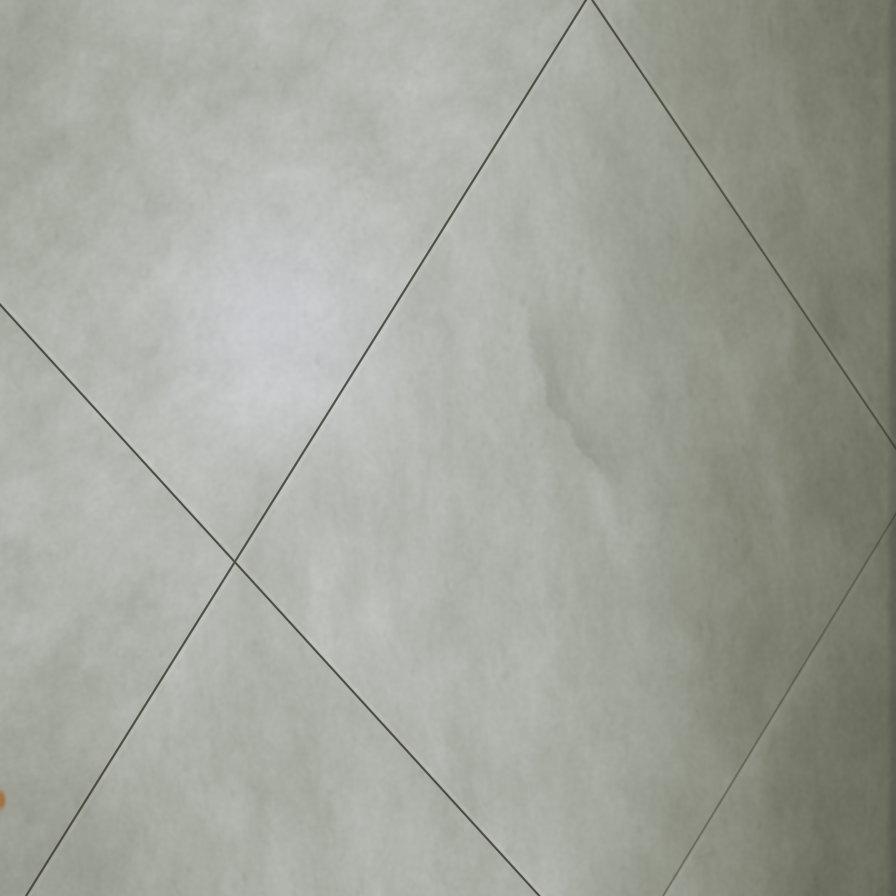
This texture is drawn by a WebGL 2 fragment shader. Its source:

```glsl
#version 300 es
precision highp float;
// Large stone floor tiles seen at a slant: a projective grid gives the diamond
// joints, warped gradient noise gives each tile its own clouds and streaks,
// and a soft lamp reflection with a falloff to the right lights the floor.
uniform vec2 u_resolution;
out vec4 outColor;

vec2 hashGradient(vec2 cell) {
    vec2 q = vec2(dot(cell, vec2(127.1, 311.7)), dot(cell, vec2(269.5, 183.3)));
    return 2.0 * fract(sin(q) * 43758.55) - 1.0;
}

float gradientNoise(vec2 p) {
    vec2 i = floor(p), f = fract(p);
    vec2 s = f * f * f * (f * (f * 6.0 - 15.0) + 10.0);
    vec2 e = vec2(0.0, 1.0);
    float low = mix(dot(hashGradient(i), f),
                    dot(hashGradient(i + e.yx), f - e.yx), s.x);
    float high = mix(dot(hashGradient(i + e.xy), f - e.xy),
                     dot(hashGradient(i + e.yy), f - e.yy), s.x);
    return mix(low, high, s.y);
}

float fbm(vec2 p) {
    float sum = 0.0, amp = 0.5;
    for (int i = 0; i < 6; i++) {
        sum += amp * gradientNoise(p);
        p = mat2(1.6, 1.2, -1.2, 1.6) * p + 3.7;
        amp *= 0.58;
    }
    return sum;
}

// Tile coordinates: whole values of either component lie on the joints
vec2 tileGrid(vec2 p) {
    float depth = 1.0 - 0.1976 * p.x + 0.1011 * p.y;
    return vec2(1.2008 * (p.x - 0.029 - 0.625 * p.y),
                0.9995 * (p.x + 0.912 * p.y - 0.602)) / depth;
}

// Signed canvas distance to the nearest joint of each family
vec2 jointDistance(vec2 p) {
    vec2 grid = tileGrid(p);
    vec2 dx = (tileGrid(p + vec2(0.001, 0.0)) - grid) / 0.001;
    vec2 dy = (tileGrid(p + vec2(0.0, 0.001)) - grid) / 0.001;
    return (grid - floor(grid + 0.5)) / sqrt(dx * dx + dy * dy);
}

// Mottling, stretched along a grain that turns from tile to tile
float stoneClouds(vec2 p, vec2 tile) {
    float angle = tile.x < 0.0 ? -0.85 : 0.1;
    float c = cos(angle), s = sin(angle);
    vec2 q = mat2(c, -s, s, c) * p;
    q.y *= tile.x < 0.0 ? 0.75 : 0.42;
    q += 7.3 * tile + 2.0;
    vec2 warp = vec2(fbm(q * 6.0), fbm(q * 6.0 + 9.0));
    float broad = fbm(q * 6.0 + warp * 0.5);
    float edge = fbm(q * 11.0 + warp * 0.6 + 20.0);
    float mottle = fbm(q * 32.0 + 40.0);
    return 0.085 * broad + 0.035 * smoothstep(-0.25, 0.25, edge) - 0.02 + 0.05 * mottle;
}

// One-sided weathered crack and a soft stain below it
float agedVein(vec2 p) {
    float wobble = fbm(p * 9.0);
    float d = p.x - 0.56 - 0.45 * (0.7 - p.y) + 0.06 * wobble;
    float span = smoothstep(0.42, 0.5, p.y) * (1.0 - smoothstep(0.6, 0.71, p.y));
    float crack = smoothstep(-0.005, 0.004, d) * exp(-max(d, 0.0) * 32.0) * span;
    float stain = exp(-pow((p.x - 0.53 + 0.08 * wobble) / 0.03, 2.0))
                * smoothstep(0.0, 0.12, p.y) * (1.0 - smoothstep(0.3, 0.48, p.y));
    return 0.05 * crack + 0.035 * stain;
}

void main() {
    vec2 p = gl_FragCoord.xy / u_resolution;
    float pixel = 1.0 / min(u_resolution.x, u_resolution.y);
    vec2 tile = floor(tileGrid(p));

    // Room light: shadowed right side and corners, lamp near the left
    float light = 0.685 - 0.235 * smoothstep(0.52, 1.05, p.x);
    light -= 0.06 * smoothstep(0.25, 0.0, p.x) * smoothstep(0.25, 0.75, abs(p.y - 0.45) + 0.25);
    light -= 0.06 * smoothstep(0.75, 1.0, p.x) * smoothstep(0.4, 0.0, p.y);
    light -= 0.03 * smoothstep(0.3, 0.0, p.y) * smoothstep(0.5, 0.0, p.x);
    vec2 toLamp = (p - vec2(0.31, 0.64)) * vec2(1.0, 0.85);
    float lampSq = dot(toLamp, toLamp);
    float glare = exp(-lampSq / 0.011);
    light += 0.04 * exp(-lampSq / 0.1) + 0.07 * glare;

    // Stone surface, with fine grain and scattered pits
    float grain = gradientNoise(p * 150.0) + gradientNoise(p * vec2(105.0, 60.0) + 5.0);
    float pits = smoothstep(0.25, 0.6, gradientNoise(p * vec2(75.0, 55.0) + 31.0));
    light += stoneClouds(p, tile) * (1.0 - 0.4 * glare) - agedVein(p);
    light += 0.018 * grain - 0.022 * pits;

    // Shadows turn olive, the reflection turns cool
    vec3 color = vec3(light, light + 0.01, light - 0.05 + 0.05 * smoothstep(0.45, 0.85, light));
    color += vec3(0.0, -0.002, 0.025) * glare;

    // Joints: dark core with a pale bevel; joints on the right are fainter
    vec2 d = jointDistance(p);
    vec2 fade = vec2(mix(1.0, 0.5, smoothstep(0.65, 0.75, p.x)),
                     mix(1.0, 0.8, smoothstep(0.6, 0.9, p.x)));
    vec2 core = (1.0 - smoothstep(0.0009 - 0.5 * pixel, 0.0014 + 0.5 * pixel, abs(d))) * fade;
    vec2 bevel = exp(-pow((d - 0.0038) / 0.0018, vec2(2.0))) * fade;
    color += 0.03 * max(bevel.x, bevel.y);
    color = mix(color, vec3(0.24, 0.24, 0.19), 0.88 * max(core.x, core.y));

    // Rusty spot at the left border and the dark right border
    float spot = length((p - vec2(0.0, 0.107)) * vec2(1.0, 0.6));
    color = mix(color, vec3(0.62, 0.45, 0.27), 1.0 - smoothstep(0.003, 0.009, spot));
    color *= 1.0 - 0.15 * smoothstep(0.988, 0.998, p.x);
    outColor = vec4(clamp(color, 0.0, 1.0), 1.0);
}
```
